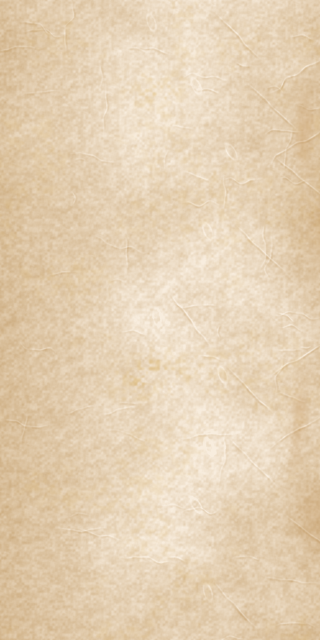
A WebGL 1 fragment shader for this texture:

```glsl
precision highp float;
// Aged parchment: a pale worn centre between tan edges, clouded by layered
// noise, flecked with fine grain and rust stains, then embossed with creases,
// crinkles and small oval dents. One unit is the canvas width.
uniform vec2 u_resolution;

const vec3 TAN = vec3(0.836, 0.726, 0.574);
const vec3 CREAM = vec3(0.945, 0.888, 0.810);
const vec3 RUST = vec3(0.78, 0.60, 0.38);
const vec3 OCHRE = vec3(0.86, 0.71, 0.42);
const float LINE = 0.0027;

float hash(vec2 p) {
  return fract(sin(dot(p, vec2(127.1, 311.7))) * 43758.5453);
}

float noise(vec2 p) {
  vec2 cell = floor(p);
  vec2 f = fract(p);
  f = f * f * (3.0 - 2.0 * f);
  float low = mix(hash(cell), hash(cell + vec2(1.0, 0.0)), f.x);
  float high = mix(hash(cell + vec2(0.0, 1.0)), hash(cell + 1.0), f.x);
  return mix(low, high, f.y);
}

float fbm(vec2 p) {
  float sum = 0.0;
  float weight = 0.5;
  for (int i = 0; i < 4; i++) {
    sum += weight * noise(p);
    p = mat2(0.8, 0.6, -0.6, 0.8) * p * 2.03 + 7.3;
    weight *= 0.5;
  }
  return sum / 0.9375;
}

vec2 rotate(vec2 p, float angle) {
  float c = cos(angle);
  float s = sin(angle);
  return vec2(c * p.x + s * p.y, c * p.y - s * p.x);
}

float blob(vec2 p, vec2 centre, vec2 radius) {
  vec2 q = (p - centre) / radius;
  return exp(-dot(q, q));
}

// Lit ridge with a softer shadow beside it
float emboss(float d, float width) {
  float lit = d / width;
  float shade = (d + 1.8 * width) / (1.3 * width);
  return exp(-lit * lit) - 0.8 * exp(-shade * shade);
}

float crease(vec2 p, vec2 centre, float angle, float halfLength, float bend) {
  vec2 q = rotate(p - centre, angle);
  q.y += bend * (noise(vec2(q.x * 28.0, centre.y * 37.0)) - 0.5);
  float fade = 1.0 - smoothstep(0.4 * halfLength, halfLength, abs(q.x));
  return emboss(q.y, LINE) * fade * (0.35 + 0.9 * noise(p * 45.0));
}

float ovalDent(vec2 p, vec2 centre, float angle, vec2 radius) {
  vec2 q = rotate(p - centre, angle) / radius;
  float rim = (length(q) - 1.0) * radius.x / LINE;
  return exp(-rim * rim) * (0.4 + 0.8 * noise(p * 40.0));
}

// Random point inside a box for item i of a numbered group
vec2 scatter(float i, float group, vec2 low, vec2 high) {
  return mix(low, high, vec2(hash(vec2(i, group)), hash(vec2(group + 5.3, i))));
}

float wrinkles(vec2 p, float height) {
  float sum = 0.0;
  for (int i = 0; i < 64; i++) {
    float k = float(i);
    float pick = hash(vec2(k, 9.1));
    vec2 centre = scatter(k, 2.0, vec2(0.05, 0.0), vec2(1.0, height));
    float angle = mix(-0.35, 0.3, pick) + 1.3 * step(0.72, pick);
    sum += 0.3 * crease(p, centre, angle, mix(0.02, 0.11, hash(vec2(k, 4.0))), 0.025);
  }
  for (int i = 0; i < 9; i++) {
    float k = float(i);
    float row = (k + 0.5) / 9.0 * height;
    float jitter = hash(vec2(k, 6.0));
    // Long diagonal folds, oval dents, and forked creases at the right edge
    vec2 fold = vec2(mix(0.55, 0.98, jitter), row);
    sum += 0.42 * crease(p, fold, -0.95 + 0.3 * jitter, 0.12, 0.006);
    vec2 dent = vec2(0.47 + 0.28 * hash(vec2(k, 8.0)), row + 0.09 * jitter);
    sum += 0.38 * ovalDent(p, dent, 0.1 + 0.5 * jitter, vec2(0.012, 0.027));
    float forked = step(0.5, fract(k * 0.25));
    sum += 0.5 * forked * crease(p, vec2(0.93, row + 0.1), 0.55, 0.12, 0.025);
  }
  return sum;
}

void main() {
  vec2 p = gl_FragCoord.xy / u_resolution.x;
  float height = u_resolution.y / u_resolution.x;
  vec2 warped = p + 0.08 * (vec2(fbm(p * 4.0), fbm(p * 4.0 + 19.0)) - 0.5);

  // Broad light from edge to edge, broken by clouds
  float tone = mix(0.17, 0.39, smoothstep(0.0, 0.13, warped.x));
  float middle = (warped.x - 0.52) / 0.23;
  tone += 0.38 * exp(-middle * middle) + 0.09 * smoothstep(0.55, 0.75, warped.x);
  tone -= 0.24 * smoothstep(0.86, 1.02, warped.x);
  float cloudiness = mix(0.5, 1.3, smoothstep(0.2, 0.5, p.x));
  tone += cloudiness * (fbm(warped * vec2(3.2, 4.0) + 3.7) - 0.5);

  // Fibrous grain and faint surface relief
  float grain = 0.42 * (noise(p * 125.0) - 0.5) + 0.22 * (noise(p * vec2(48.0, 66.0)) - 0.5);
  float relief = fbm(p * 34.0) - fbm(p * 34.0 + vec2(0.12, -0.16));
  tone += grain + 0.8 * relief + wrinkles(p, height);
  vec3 colour = mix(TAN, CREAM, clamp(tone, -0.3, 1.25));

  // Warm stains, repeated down the sheet
  vec2 band = vec2(warped.x, mod(warped.y, 0.9));
  float stain = blob(band, vec2(0.94, 0.68), vec2(0.025, 0.11)) + 0.7 * blob(band, vec2(1.0, 0.38), vec2(0.06, 0.09));
  float flecks = smoothstep(0.3, 0.9, 0.6 * noise(p * 85.0 + 31.0) + 0.4 * noise(p * 36.0));
  float ochre = blob(band, vec2(0.48, 0.82), vec2(0.10, 0.06)) + 0.4 * smoothstep(0.48, 0.7, fbm(p * 7.0 + 12.0));
  colour = mix(colour, RUST, 0.40 * clamp(stain, 0.0, 1.0) * (0.4 + 0.7 * fbm(p * 22.0)));
  colour = mix(colour, OCHRE, 0.5 * clamp(ochre, 0.0, 1.0) * flecks);
  gl_FragColor = vec4(colour, 1.0);
}
```
